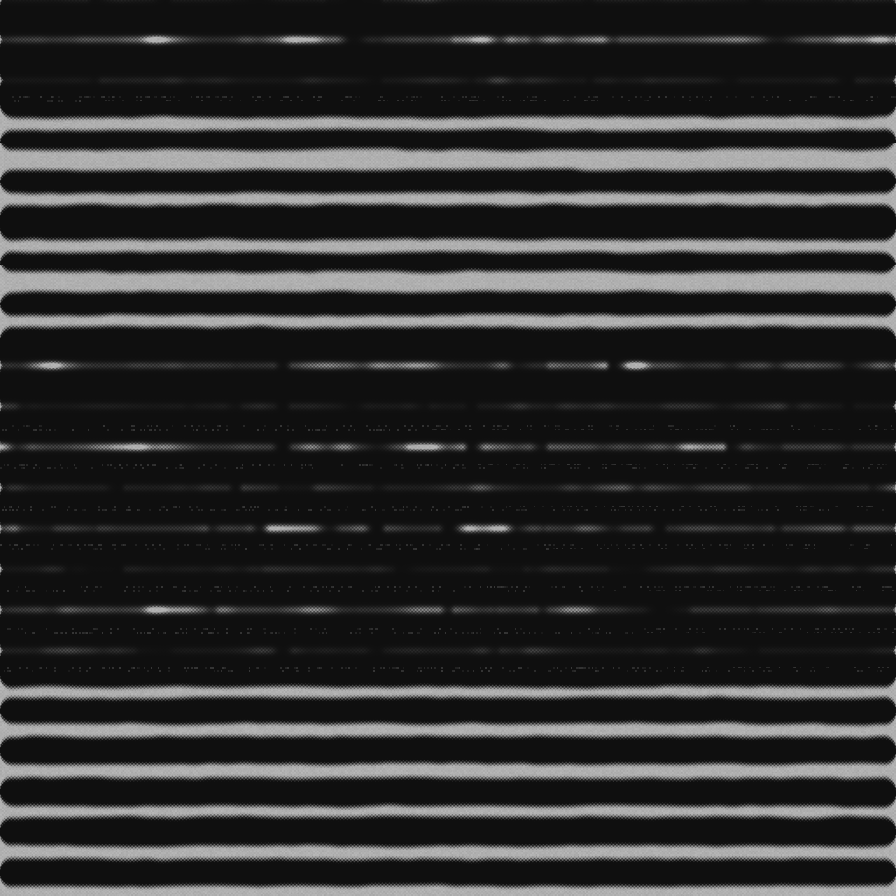
Reproduce this pattern procedurally as a three.js fragment shader.

```glsl
#define ROWS 22.0
#define CELLS 512.0
#define SOFT 0.085
#define WOBBLE 0.075
#define CORNER 0.3
#define STREAK_HEIGHT 0.085
#define DITHER 0.035
#define SPECK_RATE 0.0008
#define DOT_RATE 0.2
#define INK vec3(0.06)
#define PAPER vec3(0.69)

varying vec2 vUv;

float hash(vec2 p) {
  return fract(sin(dot(p, vec2(127.1, 311.7))) * 43758.5453);
}

// Smooth one-dimensional noise, one lane per seed
float noise(float x, float seed) {
  float i = floor(x);
  float f = fract(x);
  f = f * f * (3.0 - 2.0 * f);
  return mix(hash(vec2(i, seed)), hash(vec2(i + 1.0, seed)), f);
}

float within(float k, float first, float last) {
  return step(first - 0.5, k) * step(k, last + 0.5);
}

// Centre shift and half height of the open gap k, in rows
vec2 gapShape(float k) {
  float phase = mod(k, 3.0);
  float upper = within(k, 3.0, 8.0);
  float lower = within(k, 17.0, 22.0);
  float wide = within(phase, 1.0, 1.0);
  float last = within(phase, 2.0, 2.0);
  float upperShift = 0.04 - 0.117 * wide - 0.157 * last;
  float lowerShift = -0.07 * step(17.5, k);
  float upperHalf = 0.155 + 0.09 * wide - 0.01 * last;
  float lowerHalf = 0.155 + 0.015 * wide - 0.025 * last;
  float closed = 1.0 - upper - lower;
  return vec2(upper * upperShift + lower * lowerShift - 0.025 * closed,
              upper * upperHalf + lower * lowerHalf - 0.13 * closed);
}

// Broken light along a nearly closed gap
float streak(float x, float k, float d) {
  float odd = mod(k, 2.0);
  float level = mix(0.22, 0.85, odd) + 0.2 * within(k, 12.0, 12.0);
  float slow = noise(x * 17.0, k + 40.0);
  float fine = noise(x * 52.0, k + 70.0);
  float glow = 0.2 + 0.5 * fine * slow + 1.3 * pow(slow, 4.0) * fine;
  glow *= smoothstep(0.0, 0.3, noise(x * 38.0, k + 95.0));
  return level * glow * exp(-d * d / (STREAK_HEIGHT * STREAK_HEIGHT));
}

void main() {
  float x = vUv.x;
  float row = (1.0 - vUv.y) * ROWS;
  float k = floor(row + 0.5);
  vec2 cell = floor(vUv * CELLS);
  vec2 wave = sin(3.14159 * vUv * CELLS);
  float checker = wave.x * wave.y;

  // Signed distance from the gap, with uneven edges and rounded bar ends
  vec2 gap = gapShape(k);
  float open = step(0.0, gap.y);
  float offset = row - k - gap.x;
  float d = abs(offset);
  float lane = k * 2.0 + step(0.0, offset);
  float ripple = 0.65 * noise(x * 21.0, lane) + 0.35 * noise(x * 55.0, lane + 9.0) - 0.5;
  float side = min(x, 1.0 - x) * ROWS;
  float bend = clamp(1.0 - side / CORNER, 0.0, 1.0);
  float flare = CORNER * (1.0 - sqrt(1.0 - bend * bend));
  float edge = d - gap.y - flare + ripple * WOBBLE * open + checker * DITHER;
  float tone = 1.0 - smoothstep(-SOFT, SOFT, edge);

  // Screened streaks in the closed gaps
  float glint = streak(x, k, d) * (1.0 - open);
  glint *= 1.0 + 0.45 * checker * (1.0 - smoothstep(0.5, 1.0, glint));
  tone = max(tone, min(glint, 1.0));

  // Dotted double lines through the middle of some bars
  float bar = floor(row);
  float dotted = within(bar, 10.0, 16.0) + within(bar, 2.0, 2.0);
  float cellRow = (1.0 - (cell.y + 0.5) / CELLS) * ROWS;
  float middle = abs(cellRow - bar - 0.47) * CELLS / ROWS;
  float line = step(middle, 2.0) * step(mod(cell.y, 2.0), 0.5);
  float grain = hash(cell);
  float dots = dotted * line * step(1.0 - DOT_RATE, grain);
  tone = max(tone, dots * mix(0.06, 0.24, hash(cell + 17.0)));

  // Sparse specks and fine paper grain
  float speck = step(1.0 - SPECK_RATE, hash(cell + 53.0));
  tone = max(tone, speck * mix(0.15, 0.5, grain));
  vec3 color = mix(INK, PAPER, tone);
  color += tone * (0.02 * checker + 0.04 * (grain - 0.5));
  gl_FragColor = vec4(color, 1.0);
}
```
